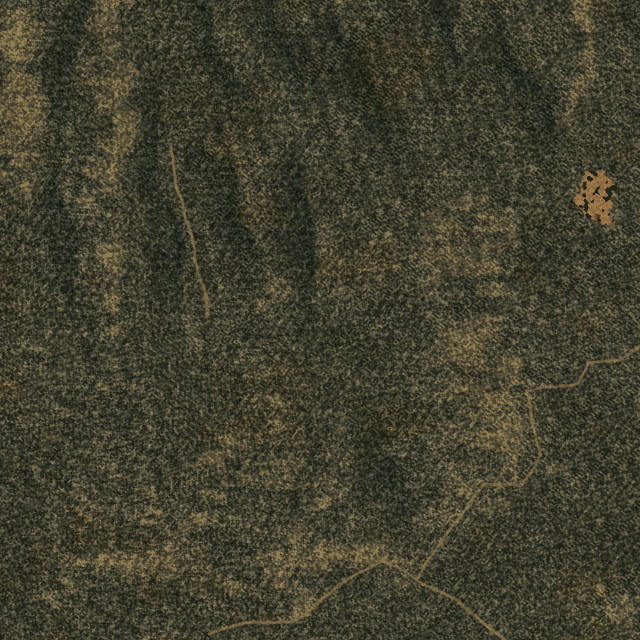
Write a Shadertoy shader that draws this texture.

```glsl
// Aerial view of dry scrubland: folded slopes, sandy patches, dirt tracks and a bare clearing.
#define GRAIN_SCALE 370.0
#define GRAIN_CONTRAST 1.35
#define BASE_TONE 0.238
#define VALLEY_DEPTH 0.40
#define SAND_LIFT 0.44
#define ROAD_HALF_WIDTH 0.0023
#define SHADE_COLOR vec3(0.13, 0.14, 0.10)
#define SCRUB_COLOR vec3(0.32, 0.31, 0.24)
#define SAND_COLOR vec3(0.51, 0.47, 0.34)
#define ROAD_COLOR vec3(0.52, 0.44, 0.28)
#define CLEARING_COLOR vec3(0.58, 0.44, 0.27)

// Valley floors: start.xy, end.xy
const vec4 VALLEYS[11] = vec4[11](
    vec4(.15, 1.10, .08, .71), vec4(.07, .80, .14, .47), vec4(.23, .92, .295, .40),
    vec4(.30, .81, .41, .56), vec4(.28, 1.05, .41, .80), vec4(.40, 1.10, .51, .80),
    vec4(.50, 1.05, .64, .68), vec4(.47, .80, .51, .44), vec4(.67, 1.10, .73, .85),
    vec4(.77, 1.00, .91, .71), vec4(.57, .38, .64, .17));

// Sandy patches: center.xy, radius.xy
const vec4 PATCHES[10] = vec4[10](
    vec4(.03, .84, .06, .20), vec4(.175, .86, .05, .22), vec4(.175, .58, .018, .14),
    vec4(.905, .90, .014, .16), vec4(.74, .60, .10, .07), vec4(.76, .40, .07, .14),
    vec4(.43, .54, .05, .03), vec4(.53, .13, .09, .035), vec4(.27, .11, .09, .03),
    vec4(.39, .27, .12, .07));

// Three tracks in sequence; they break after points 6 and 16
const vec2 TRACK[20] = vec2[20](
    vec2(.325, .008), vec2(.455, .034), vec2(.534, .073), vec2(.60, .121), vec2(.655, .083),
    vec2(.715, .055), vec2(.80, -.01), vec2(.65, .086), vec2(.69, .167), vec2(.76, .247),
    vec2(.81, .247), vec2(.837, .29), vec2(.827, .388), vec2(.90, .40), vec2(.925, .43),
    vec2(.97, .43), vec2(1.01, .46), vec2(.27, .775), vec2(.289, .66), vec2(.32, .505));

float hash(vec2 p) {
    return fract(sin(dot(p, vec2(127.1, 311.7))) * 43758.5453);
}

float noise(vec2 p) {
    vec2 cell = floor(p), f = fract(p);
    f = f * f * (3.0 - 2.0 * f);
    return mix(mix(hash(cell), hash(cell + vec2(1, 0)), f.x),
               mix(hash(cell + vec2(0, 1)), hash(cell + vec2(1, 1)), f.x), f.y);
}

float fbm(vec2 p) {
    float sum = 0.0, amp = 0.5;
    for (int i = 0; i < 5; i++) {
        sum += amp * noise(p);
        p = mat2(1.6, 1.2, -1.2, 1.6) * p + 7.3;
        amp *= 0.5;
    }
    return sum;
}

// Position along a segment (0..1) and signed distance from it
vec2 segment(vec2 p, vec2 a, vec2 b) {
    vec2 ap = p - a, ab = b - a;
    float t = clamp(dot(ap, ab) / dot(ab, ab), 0.0, 1.0);
    float side = ab.x * ap.y - ab.y * ap.x;
    return vec2(t, length(ap - ab * t) * (side < 0.0 ? -1.0 : 1.0));
}

// Shaded gullies, steep on one flank and soft on the other
float valleyShade(vec2 p) {
    float shade = 0.0;
    for (int i = 0; i < 11; i++) {
        vec2 s = segment(p, VALLEYS[i].xy, VALLEYS[i].zw);
        float w = s.y / (s.y > 0.0 ? 0.008 : 0.034);
        float fade = smoothstep(0.0, 0.25, s.x) * smoothstep(1.0, 0.6, s.x);
        shade = max(shade, exp(-w * w) * fade);
    }
    return shade;
}

float sandCover(vec2 p) {
    float cover = 0.0;
    for (int i = 0; i < 10; i++) {
        vec2 d = (p - PATCHES[i].xy) / PATCHES[i].zw;
        cover = max(cover, exp(-dot(d, d) * 0.9));
    }
    return cover;
}

float trackDistance(vec2 p) {
    float d = 1.0;
    for (int i = 0; i < 19; i++) {
        if (i == 6 || i == 16) continue;
        d = min(d, abs(segment(p, TRACK[i], TRACK[i + 1]).y));
    }
    return d;
}

void mainImage(out vec4 fragColor, in vec2 fragCoord) {
    vec2 uv = fragCoord / iResolution.xy;
    float pixel = 1.0 / iResolution.y;
    vec2 warp = vec2(fbm(uv * 11.0), fbm(uv * 11.0 + 31.0)) - 0.48;
    vec2 p = uv + warp * 0.08;

    // Slopes: drainage folds above, mottled ground below
    float upper = smoothstep(0.3, 0.6, uv.y);
    float lean = 0.4 * smoothstep(0.1, 0.5, uv.x);
    vec2 foldPos = vec2((p.x + lean * p.y) * 24.0, p.y * 5.0);
    float fold = fbm(foldPos) - fbm(foldPos + vec2(0.35, 0.1));
    float mottle = fbm(uv * vec2(11.0, 16.0) + warp * 1.5 + 4.0) - 0.48;
    float patchy = fbm(uv * vec2(30.0, 48.0) + 12.0) - 0.48;
    float valley = valleyShade(p) * clamp(0.85 + patchy, 0.0, 1.0);

    // Sand broken into short horizontal streaks
    float streak = noise(uv * vec2(80.0, 210.0)) - 0.5;
    float sand = sandCover(p) + mottle * mix(1.3, 0.5, upper) + patchy * 1.7
               + streak * mix(0.6, 0.25, upper);
    sand = smoothstep(0.2, 1.15, sand) * (1.0 - 0.8 * valley);

    // Shrub grain over the tone of the land, turned off the pixel axes
    vec2 grainPos = mat2(0.8, 0.6, -0.6, 0.8) * uv * GRAIN_SCALE;
    float grain = (noise(grainPos) - 0.5) * GRAIN_CONTRAST
                + (noise(grainPos * 0.57 + 50.0) - 0.5) * 0.55;
    float land = mottle * 0.3 + patchy * 0.25 + fold * mix(0.3, 0.55, upper)
               - valley * VALLEY_DEPTH + sand * SAND_LIFT;
    float tone = (BASE_TONE * exp(land + grain * (1.0 - 0.2 * sand)) - 0.13) / 0.38;
    tone = clamp(tone, -0.15, 1.1);
    vec3 color = tone < 0.5 ? mix(SHADE_COLOR, SCRUB_COLOR, tone * 2.0)
                            : mix(SCRUB_COLOR, SAND_COLOR, tone * 2.0 - 1.0);

    // Rusty soil and cool shade
    float rust = smoothstep(0.52, 0.75, fbm(uv * 12.0 + 80.0)) * 0.6;
    color *= mix(vec3(1.0), vec3(1.08, 0.99, 0.84), max(rust, sand * 0.6));
    color *= mix(vec3(1.0), vec3(0.92, 1.0, 1.03), valley);

    // Dirt tracks
    float trackD = trackDistance(uv + warp * 0.035);
    float track = 1.0 - smoothstep(ROAD_HALF_WIDTH - pixel, ROAD_HALF_WIDTH + pixel, trackD);
    color = mix(color, ROAD_COLOR * (1.0 + 0.15 * grain), track * (0.8 + 0.35 * streak));

    // Bare clearing dotted with shrubs
    float rim = length((uv + warp * 0.04 - vec2(.937, .685)) / vec2(.037, .044)) + patchy * 0.8;
    float bare = 1.0 - smoothstep(0.85, 1.0, rim);
    float shrubs = smoothstep(0.62, 0.78, noise(grainPos * 0.5 + 9.0) + 0.25 * (rim - 0.6));
    vec3 soil = CLEARING_COLOR * (1.0 + 0.2 * grain);
    color = mix(color, mix(soil, SHADE_COLOR, shrubs), bare);

    fragColor = vec4(color, 1.0);
}
```
